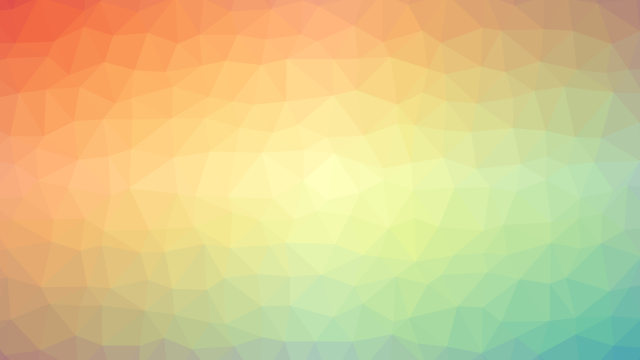
This background is drawn by a Shadertoy shader. Its source:

```glsl
const float CELL = 0.086;
const mat3 RGB_TO_XYZ = mat3(0.4124, 0.2126, 0.0193,
                             0.3576, 0.7152, 0.1192,
                             0.1805, 0.0722, 0.9505);

// Warm to cool ramp
vec3 spectrum(float t) {
    vec3 stops[9] = vec3[9](
        vec3(0.835, 0.243, 0.310), vec3(0.957, 0.427, 0.263), vec3(0.992, 0.682, 0.380),
        vec3(0.996, 0.878, 0.545), vec3(1.000, 1.000, 0.749), vec3(0.902, 0.961, 0.596),
        vec3(0.671, 0.867, 0.643), vec3(0.400, 0.761, 0.647), vec3(0.196, 0.533, 0.741));
    float s = clamp(t, 0.0, 1.0) * 8.0;
    int i = min(int(s), 7);
    return mix(stops[i], stops[i + 1], s - float(i));
}

// Perceptual space: cube root of XYZ
vec3 toPerceptual(vec3 srgb) {
    return pow(RGB_TO_XYZ * pow(srgb, vec3(2.2)), vec3(1.0 / 3.0));
}

vec3 fromPerceptual(vec3 v) {
    return pow(max(inverse(RGB_TO_XYZ) * (v * v * v), 0.0), vec3(1.0 / 2.2));
}

// Average of a horizontal and a vertical ramp, at a point in cell units
vec3 gradient(vec2 p) {
    vec2 uv = p * CELL * vec2(iResolution.y / iResolution.x, 1.0);
    vec2 t = 0.06 + 0.88 * vec2(uv.x, 1.0 - uv.y);
    return fromPerceptual(0.5 * (toPerceptual(spectrum(t.x)) + toPerceptual(spectrum(t.y))));
}

vec2 hash2(vec2 p) {
    vec2 q = vec2(dot(p, vec2(127.1, 311.7)), dot(p, vec2(269.5, 183.3)));
    return fract(sin(q) * 43758.5);
}

vec2 jitteredPoint(vec2 cell) {
    return cell + 0.5 + 0.68 * (hash2(cell) - 0.5);
}

// Signed distance to the left of the edge from a to b
float edgeSide(vec2 p, vec2 a, vec2 b) {
    vec2 d = normalize(b - a), q = p - a;
    return d.x * q.y - d.y * q.x;
}

// Flat facet: colour in rgb, smoothed coverage in a
vec4 facet(vec2 p, vec2 a, vec2 b, vec2 c, float pixel) {
    float inside = min(edgeSide(p, a, b), min(edgeSide(p, b, c), edgeSide(p, c, a)));
    float cover = smoothstep(-0.7 * pixel, 0.7 * pixel, inside);
    if (cover <= 0.0) return vec4(0.0);
    return vec4(gradient((a + b + c) / 3.0), 1.0) * cover;
}

void mainImage(out vec4 fragColor, in vec2 fragCoord) {
    float pixel = 1.0 / (iResolution.y * CELL);
    vec2 p = fragCoord * pixel;
    vec2 home = floor(p - 0.5);
    vec4 sum = vec4(0.0);

    // Split each nearby quad along its shorter diagonal
    for (int j = -1; j <= 1; j++)
    for (int i = -1; i <= 1; i++) {
        vec2 cell = home + vec2(i, j);
        vec2 a = jitteredPoint(cell);
        vec2 b = jitteredPoint(cell + vec2(1, 0));
        vec2 c = jitteredPoint(cell + vec2(1, 1));
        vec2 d = jitteredPoint(cell + vec2(0, 1));
        if (distance(a, c) < distance(b, d))
            sum += facet(p, a, b, c, pixel) + facet(p, a, c, d, pixel);
        else
            sum += facet(p, a, b, d, pixel) + facet(p, b, c, d, pixel);
    }

    vec3 colour = sum.a > 0.001 ? sum.rgb / sum.a : gradient(p);
    fragColor = vec4(colour, 1.0);
}
```
